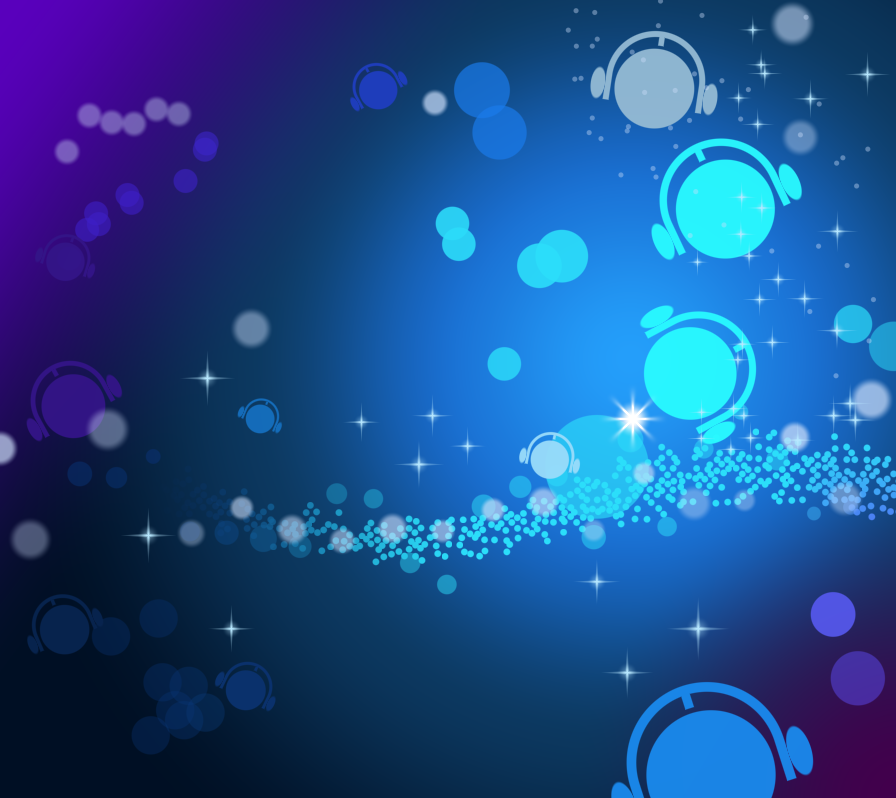
This background is drawn by a WebGL 1 fragment shader. Its source:

```glsl
precision highp float;
// A blue glow between violet corners, crossed by a wavy ribbon of dots, with
// headset emblems, discs, bokeh and sparkles. Shapes are distance functions;
// scattered parts come from hashed loops.
uniform vec2 u_resolution;

vec2 p;      // position in canvas heights
vec3 col;    // colour painted so far
float edge;  // smoothing width

float hash(float n) { return fract(sin(n * 12.9898) * 43758.5); }
vec2 hash2(float n) { return vec2(hash(n), hash(n + 57.3)); }

void paint(vec3 tint, float alpha) { col = mix(col, tint, clamp(alpha, 0.0, 1.0)); }
float fill(float d) { return smoothstep(edge, -edge, d); }

// Height of the ribbon's centre line
float wave(float x) { return 0.368 - 0.045 * cos((x - 0.5) * 6.8); }

// Violet and navy at left, cyan in the middle, violet at lower right
vec3 tintAt(vec2 c) {
  vec3 left = mix(vec3(0.03, 0.2, 0.46), vec3(0.24, 0.12, 0.78), smoothstep(0.4, 0.62, c.y));
  vec3 middle = mix(vec3(0.17, 0.87, 0.98), vec3(0.1, 0.48, 0.92), smoothstep(0.74, 0.83, c.y));
  vec3 tint = mix(left, middle, smoothstep(0.2, 0.6, c.x));
  return mix(tint, vec3(0.36, 0.29, 0.94), smoothstep(0.98, 1.06, c.x) * smoothstep(0.47, 0.27, c.y));
}

void disc(float x, float y, float r, float alpha) {
  vec2 c = vec2(x, y);
  paint(tintAt(c), alpha * fill(length(p - c) - r));
}

void bokeh(float x, float y, float r, float alpha) {
  paint(vec3(0.8, 0.87, 0.98), alpha * smoothstep(r * 1.15, r * 0.65, length(p - vec2(x, y))));
}

// Four tapering rays around a soft core
void sparkle(float x, float y, float size) {
  vec2 d = abs(p - vec2(x, y)) / size;
  vec2 taper = max(1.0 - d, 0.0);
  vec2 ray = taper * smoothstep(0.02 + 0.08 * taper, vec2(0.0), d.yx);
  paint(vec3(0.72, 0.91, 1.0), 0.65 * max(ray.x, ray.y) + 0.4 * smoothstep(0.4, 0.0, length(d)));
}

// Disc framed by a headband, two straight legs and two oval cups
void headset(float x, float y, float r, float tilt, vec3 tint) {
  vec2 right = vec2(cos(tilt), sin(tilt));
  vec2 d = p - vec2(x, y);
  vec2 q = vec2(abs(dot(d, right)), dot(d, vec2(-right.y, right.x))) / r;
  float band = abs(length(vec2(q.x, max(q.y - 0.2, 0.0))) - 1.17) - 0.075;
  band = max(band, -0.45 - q.y);
  float cup = (length((q - vec2(1.42, -0.06)) / vec2(0.18, 0.39)) - 1.0) * 0.2;
  float stub = max(q.x - 0.07, abs(q.y - 1.2) - 0.12);
  paint(tint, 0.95 * fill(r * min(min(length(q) - 1.0, band), min(cup, stub))));
}

void background() {
  float d = length(p - vec2(0.79, 0.55));
  col = mix(vec3(0.14, 0.62, 0.98), vec3(0.1, 0.43, 0.82), smoothstep(0.0, 0.28, d));
  paint(vec3(0.05, 0.23, 0.39), smoothstep(0.2, 0.48, d));
  paint(vec3(0.0, 0.06, 0.14), smoothstep(0.42, 0.8, d));
  paint(vec3(0.35, 0.0, 0.74), smoothstep(0.66, 0.0, p.x + 0.75 * (1.0 - p.y)));
  paint(vec3(0.26, 0.0, 0.3), smoothstep(0.42, 0.0, length(p - vec2(1.13, 0.0))));
}

// Two jittered grids of dots, kept only near the wave
void ribbon() {
  for (int i = 0; i < 2; i++) {
    float layer = float(i);
    vec2 cell = floor(p / 0.0135 + layer * 0.5);
    float seed = dot(cell, vec2(1.37, 7.91)) + layer * 31.0;
    vec2 c = (cell + 0.3 + 0.4 * hash2(seed) - layer * 0.5) * 0.0135;
    float spread = 0.036 + 0.018 * smoothstep(0.6, 0.95, c.x);
    float closeness = 1.0 - abs(c.y - wave(c.x)) / spread;
    disc(c.x, c.y, 0.0042, step(hash(seed + 9.0), closeness) * smoothstep(0.18, 0.42, c.x));
  }
}

void main() {
  p = gl_FragCoord.xy / u_resolution.y;
  edge = 0.8 / u_resolution.y;
  background();

  // Flat discs
  disc(0.604, 0.887, 0.035, 0.7); disc(0.626, 0.834, 0.034, 0.7);
  disc(0.567, 0.72, 0.021, 0.9); disc(0.575, 0.694, 0.021, 0.9);
  disc(0.676, 0.667, 0.028, 0.9); disc(0.704, 0.679, 0.033, 0.9);
  disc(0.632, 0.544, 0.021, 0.8); disc(0.748, 0.415, 0.065, 0.65);
  disc(1.069, 0.594, 0.024, 0.7); disc(1.12, 0.566, 0.031, 0.5);
  disc(1.044, 0.23, 0.028, 0.9); disc(1.075, 0.15, 0.034, 0.5);

  // Scattered discs: upper left, lower left, along the ribbon
  for (int i = 0; i < 22; i++) {
    float n = float(i);
    vec2 h = hash2(n + 3.0);
    if (i < 9) disc(0.03 + 0.27 * h.x, 0.6 + 0.22 * h.x + 0.06 * h.y, 0.015, 0.6);
    if (i < 8) disc(0.12 + 0.14 * h.y, 0.03 + 0.23 * h.x, 0.024, 0.35);
    float x = 0.1 + 0.046 * n;
    disc(x, wave(x) + 0.15 * (h.x - 0.5), 0.008 + 0.009 * h.y, 0.5);
  }
  ribbon();

  vec3 cyan = vec3(0.16, 0.98, 1.0);
  vec3 blue = vec3(0.1, 0.54, 0.93);
  vec3 violet = vec3(0.2, 0.08, 0.53);
  vec3 navy = vec3(0.03, 0.14, 0.31);
  headset(0.909, 0.738, 0.062, 0.44, cyan);
  headset(0.865, 0.532, 0.058, -1.08, cyan);
  headset(0.82, 0.889, 0.05, -0.15, vec3(0.58, 0.73, 0.83));
  headset(0.891, 0.029, 0.081, 0.31, blue);
  headset(0.092, 0.491, 0.04, 0.5, violet);
  headset(0.082, 0.672, 0.024, -0.3, violet);
  headset(0.474, 0.887, 0.024, 0.5, vec3(0.12, 0.24, 0.75));
  headset(0.326, 0.475, 0.018, -0.4, blue * 0.8);
  headset(0.081, 0.211, 0.031, 0.4, navy);
  headset(0.308, 0.135, 0.025, -0.45, navy * 1.4);
  headset(0.689, 0.424, 0.024, -0.2, vec3(0.6, 0.86, 0.98));

  // Soft bokeh: single lights, upper left cluster, ribbon lights
  bokeh(0.993, 0.97, 0.026, 0.55); bokeh(1.003, 0.828, 0.022, 0.4);
  bokeh(0.315, 0.588, 0.024, 0.45); bokeh(0.135, 0.462, 0.026, 0.4);
  bokeh(0.0, 0.438, 0.021, 0.7); bokeh(0.038, 0.324, 0.025, 0.35);
  bokeh(0.545, 0.871, 0.016, 0.7); bokeh(1.092, 0.499, 0.025, 0.7);
  for (int i = 0; i < 14; i++) {
    float n = float(i);
    vec2 h = hash2(n + 40.0);
    if (i < 6) bokeh(0.084 + 0.028 * n, 0.81 + 0.08 * h.x, 0.016, 0.4);
    float x = 0.24 + 0.063 * n;
    bokeh(x, wave(x) + 0.09 * (h.x - 0.5), 0.013 + 0.008 * h.y, 0.35 + 0.4 * h.x);
  }

  // Large sparkles, then a column of small ones with dust
  sparkle(0.26, 0.526, 0.035); sparkle(0.186, 0.329, 0.035);
  sparkle(0.29, 0.212, 0.03); sparkle(0.453, 0.471, 0.025);
  sparkle(0.542, 0.479, 0.027); sparkle(0.525, 0.418, 0.032);
  sparkle(0.586, 0.441, 0.025); sparkle(0.875, 0.212, 0.04);
  sparkle(0.786, 0.157, 0.033); sparkle(0.748, 0.271, 0.03);
  for (int i = 0; i < 48; i++) {
    vec2 h = hash2(float(i) + 80.0);
    if (i < 30) sparkle(0.86 + 0.24 * h.x, 0.42 + 0.56 * h.y, 0.017 + 0.012 * h.x);
    float x = 0.7 + 0.4 * h.y;
    bokeh(x, 1.0 - h.x * (x - 0.55), 0.0035, 0.4);
  }

  // White flare with diagonal rays
  vec2 f = p - vec2(0.793, 0.475);
  float rays = pow(abs(cos(4.0 * atan(f.y, f.x))), 12.0);
  paint(vec3(1.0), smoothstep(0.045, 0.0, length(f)) * rays + smoothstep(0.024, 0.004, length(f)));
  gl_FragColor = vec4(col, 1.0);
}
```
